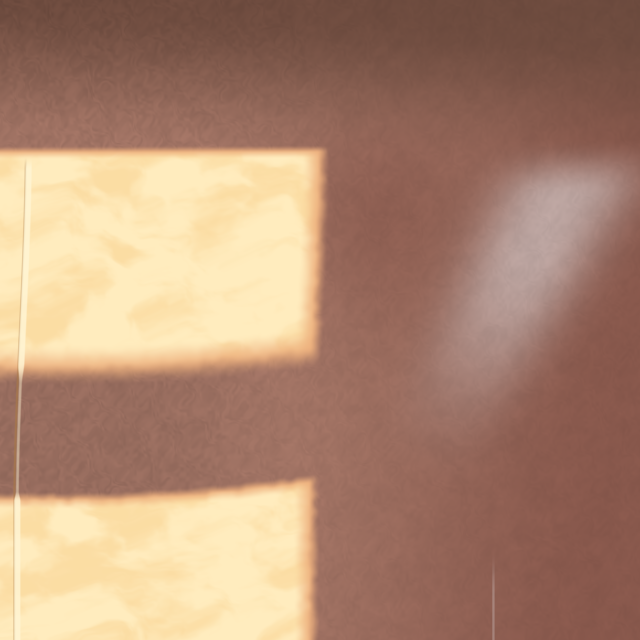
Write a WebGL 1 fragment shader that draws this background.

```glsl
precision highp float;
// Warm sunlit window panes and a soft slanted reflection on a textured plaster wall.
uniform vec2 u_resolution;

const vec3 WALL_DARK = vec3(0.43, 0.295, 0.245);
const vec3 WALL_WARM = vec3(0.635, 0.455, 0.395);
const vec3 WALL_ROSE = vec3(0.515, 0.325, 0.28);
const vec3 SUN_PALE = vec3(1.0, 0.925, 0.745);
const vec3 SUN_GOLD = vec3(0.985, 0.865, 0.64);
const vec3 SUN_EDGE = vec3(0.93, 0.69, 0.49);
const vec3 REFLECTION = vec3(0.745, 0.66, 0.645);
const vec3 CRACK_LIGHT = vec3(1.0, 0.96, 0.83);
const vec3 CRACK_DARK = vec3(0.66, 0.47, 0.28);

float hash(vec2 p) {
  return fract(sin(dot(p, vec2(127.1, 311.7))) * 43758.5);
}

float noise(vec2 p) {
  vec2 i = floor(p);
  vec2 f = fract(p);
  f = f * f * (3.0 - 2.0 * f);
  float low = mix(hash(i), hash(i + vec2(1.0, 0.0)), f.x);
  float high = mix(hash(i + vec2(0.0, 1.0)), hash(i + vec2(1.0, 1.0)), f.x);
  return mix(low, high, f.y);
}

float fbm(vec2 p) {
  float sum = 0.0;
  float amp = 0.5;
  for (int i = 0; i < 4; i++) {
    sum += amp * noise(p);
    p = mat2(0.8, 0.6, -0.6, 0.8) * p * 2.03;
    amp *= 0.5;
  }
  return sum;
}

// Smooth step of a signed distance, centred on the edge.
float softEdge(float d, float blur) {
  return smoothstep(-blur, blur, d);
}

// Pane of light: x = coverage, y = closeness to the interior.
vec2 pane(vec2 p, float bottom, float top, float right, vec3 blur) {
  vec3 d = vec3(p.y - bottom, top - p.y, right - p.x);
  float cover = softEdge(d.x, blur.x) * softEdge(d.y, blur.y) * softEdge(d.z, blur.z);
  float core = smoothstep(0.0, blur.x * 2.6, d.x) * smoothstep(0.0, blur.y * 2.6, d.y)
             * smoothstep(0.0, blur.z * 3.2, d.z);
  return vec2(cover, core);
}

vec3 sunlight(vec2 p, float core) {
  float ripple = fbm(p * vec2(12.0, 25.0) + 2.0 * fbm(p * 9.0));
  vec3 plaster = mix(SUN_GOLD, SUN_PALE, smoothstep(0.24, 0.60, ripple));
  return mix(SUN_EDGE, plaster, core);
}

vec3 wall(vec2 p) {
  float rose = smoothstep(0.42, 1.0, p.x + 0.12 * (0.5 - p.y));
  vec3 color = mix(WALL_WARM, WALL_ROSE, rose * 0.85);
  float midShade = exp(-pow((p.x - 0.59) / 0.14, 2.0) - pow((p.y - 0.67) / 0.17, 2.0));
  color = mix(color, WALL_ROSE, 0.55 * midShade);
  float band = smoothstep(0.5, 0.2, p.x) * smoothstep(0.56, 0.40, p.y);
  color *= 1.0 - 0.07 * band;
  float ceilingShade = smoothstep(0.76, 1.01, p.y + 0.04 * p.x);
  return mix(color, WALL_DARK, ceilingShade);
}

// Broad beam along a segment, fading towards its lower end.
float slantedGlow(vec2 p, vec2 a, vec2 b) {
  vec2 axis = b - a;
  float t = dot(p - a, axis) / dot(axis, axis);
  float across = dot(p - a, normalize(vec2(-axis.y, axis.x)));
  float width = mix(0.095, 0.073, clamp(t, 0.0, 1.0));
  float body = exp(-pow(abs(across) / width, 2.6));
  float fade = smoothstep(1.18, 0.28, t);
  return body * fade * smoothstep(0.785, 0.69, p.y);
}

float stripe(float d, float halfWidth, float blur) {
  return 1.0 - smoothstep(halfWidth, halfWidth + blur, abs(d));
}

void main() {
  vec2 p = gl_FragCoord.xy / u_resolution;
  float px = 1.0 / u_resolution.y;

  // Wall, reflection and fine grain
  vec3 color = wall(p);
  color = mix(color, REFLECTION, 0.94 * slantedGlow(p, vec2(0.90, 0.735), vec2(0.68, 0.32)));
  float grain = noise(p * vec2(190.0, 150.0) + 3.0 * noise(p * 60.0)) - 0.5;
  float roughness = mix(0.085, 0.035, smoothstep(0.2, 0.7, p.x));
  color *= 1.0 + roughness * grain + 0.07 * (fbm(p * 42.0) - 0.47);

  // Two panes with bowed edges and a slightly leaning side
  float bow = pow(max(p.x - 0.14, 0.0) / 0.36, 1.6);
  float waver = 0.004 * (noise(p * 75.0) - 0.5);
  float right = 0.490 + 0.016 * smoothstep(0.3, 0.77, p.y) + waver;
  vec2 upper = pane(p, 0.416 + 0.027 * bow + waver, 0.766 + 0.003 * p.x, right,
                    vec3(0.018, 0.006, 0.011));
  vec2 lower = pane(p, -0.2, 0.224 + 0.029 * bow + waver, right, vec3(0.018, 0.008, 0.010));
  color = mix(color, sunlight(p, upper.y), upper.x);
  color = mix(color, sunlight(p + 3.7, lower.y), lower.x);

  // Long crack at the left, wider where the sun strikes it
  float lit = max(upper.x, lower.x);
  float crackX = 0.027 + 0.018 * smoothstep(0.2, 0.78, p.y);
  float reach = 1.0 - smoothstep(0.735, 0.755, p.y);
  float lightLine = stripe(p.x - crackX, mix(0.0006, 0.0032, lit), 0.0015 + px);
  float darkLine = stripe(p.x - crackX + 0.0045, 0.0004, 0.001 + px);
  color = mix(color, CRACK_DARK, darkLine * reach * mix(0.65, 0.4, lit));
  color = mix(color, CRACK_LIGHT, lightLine * reach * mix(0.45, 0.85, lit));

  // Faint short crack at the lower right
  float shortLine = stripe(p.x - 0.771, 0.0005, 0.001 + px) * smoothstep(0.14, 0.07, p.y);
  color = mix(color, REFLECTION, 0.5 * shortLine);

  gl_FragColor = vec4(color, 1.0);
}
```
